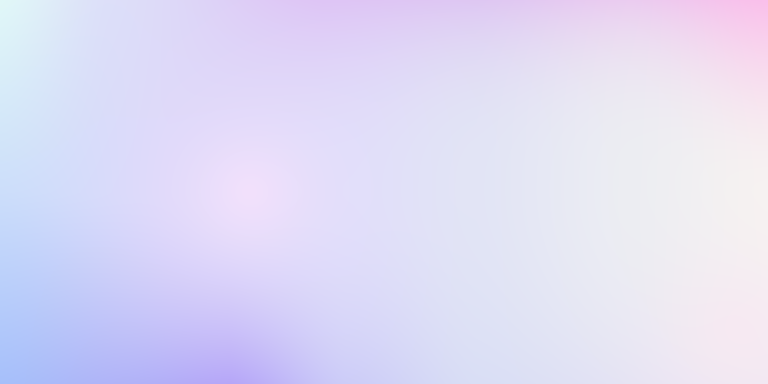
A Shadertoy shader for this background:

```glsl
// Soft pastel mesh gradient: mint, lilac, periwinkle and cream with pink glows.

// Gentle step, halfway between linear and smoothstep
float ease(float a, float b, float x) {
    float t = clamp((x - a) / (b - a), 0.0, 1.0);
    return mix(t, t * t * (3.0 - 2.0 * t), 0.5);
}

// Mint corner, lilac middle, rose corner
vec3 topRamp(float x) {
    vec3 c = mix(vec3(0.88, 0.97, 0.97), vec3(0.865, 0.875, 0.975), ease(0.0, 0.14, x));
    c = mix(c, vec3(0.87, 0.77, 0.96), ease(0.14, 0.42, x));
    c = mix(c, vec3(0.87, 0.78, 0.95), ease(0.42, 0.62, x));
    c = mix(c, vec3(0.92, 0.80, 0.94), ease(0.62, 0.82, x));
    return mix(c, vec3(0.98, 0.75, 0.92), ease(0.82, 1.0, x));
}

// Pale blue through lavender to cream
vec3 middleRamp(float x) {
    vec3 c = mix(vec3(0.80, 0.87, 0.98), vec3(0.87, 0.85, 0.98), ease(0.0, 0.22, x));
    c = mix(c, vec3(0.88, 0.872, 0.98), ease(0.22, 0.46, x));
    c = mix(c, vec3(0.885, 0.895, 0.96), ease(0.46, 0.62, x));
    c = mix(c, vec3(0.925, 0.93, 0.95), ease(0.62, 0.82, x));
    return mix(c, vec3(0.965, 0.95, 0.945), ease(0.82, 1.0, x));
}

// Sky blue, violet, then pale rose grey
vec3 bottomRamp(float x) {
    vec3 c = mix(vec3(0.65, 0.75, 0.98), vec3(0.69, 0.70, 0.97), ease(0.0, 0.16, x));
    c = mix(c, vec3(0.71, 0.65, 0.97), ease(0.16, 0.30, x));
    c = mix(c, vec3(0.80, 0.80, 0.97), ease(0.30, 0.45, x));
    c = mix(c, vec3(0.85, 0.87, 0.96), ease(0.45, 0.62, x));
    return mix(c, vec3(0.94, 0.91, 0.95), ease(0.62, 1.0, x));
}

// Round falloff with a soft peak
float glow(vec2 p, vec2 center, float radius) {
    return exp(-pow(length(p - center) / radius, 1.5));
}

void mainImage(out vec4 fragColor, in vec2 fragCoord) {
    vec2 uv = fragCoord / iResolution.xy;
    vec2 p = uv * vec2(2.0, 1.0);

    // Edge colours reach inward by a depth that varies across the width
    float topPower = mix(1.0, 3.0, smoothstep(0.0, 0.7, uv.x))
                   - 1.3 * smoothstep(0.82, 1.0, uv.x);
    float bottomPower = mix(1.0, 2.0, smoothstep(0.0, 0.35, uv.x));
    float topWeight = pow(max(2.0 * uv.y - 1.0, 0.0), topPower);
    float bottomWeight = pow(max(1.0 - 2.0 * uv.y, 0.0), bottomPower);

    vec3 color = middleRamp(uv.x);
    color = mix(color, topRamp(uv.x), topWeight);
    color = mix(color, bottomRamp(uv.x), bottomWeight);

    // Pink glows
    color = mix(color, vec3(0.95, 0.88, 0.985), 0.95 * glow(p, vec2(0.65, 0.5), 0.16));
    color = mix(color, vec3(0.97, 0.91, 0.95), 0.8 * glow(p, vec2(1.92, 0.14), 0.17));

    fragColor = vec4(color, 1.0);
}
```
